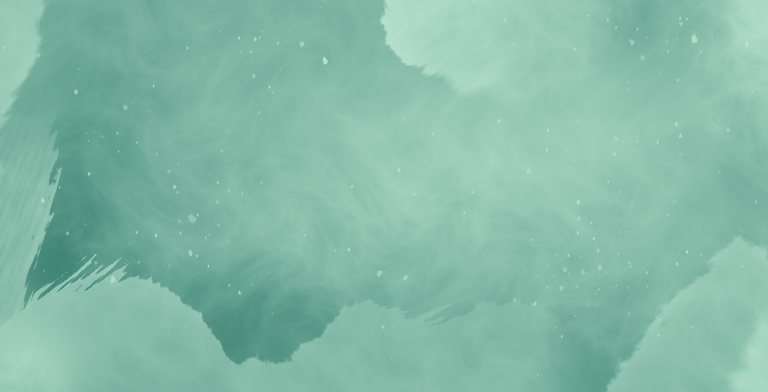
Reproduce this background procedurally as a Shadertoy shader.

```glsl
// Layered green watercolour: soft washes set a tone field, torn paint
// shapes with dry-bristle edges overlap it, and clustered spatter sits on
// top. One scalar tone is mapped to colour; cellular noise adds the grain.

const vec3 DEEP_GREEN = vec3(0.25, 0.52, 0.46);
const vec3 PALE_MINT = vec3(0.76, 0.92, 0.84);
const float BASE_TONE = 0.45;
const float GRAIN = 0.20;        // mottling inside the paint
const float EDGE_TEAR = 0.07;    // raggedness of shape borders
const float RIM_LIGHT = 0.06;    // pigment line along torn borders
const float SPATTER_TONE = 0.92;

vec2 hash2(vec2 p) {
    vec3 q = fract(vec3(p.xyx) * vec3(0.1031, 0.1030, 0.0973));
    q += dot(q, q.yzx + 33.33);
    return fract((q.xx + q.yz) * q.zy);
}

// Distance to the nearest jittered cell point
float cellular(vec2 p) {
    vec2 cell = floor(p), f = fract(p);
    float nearest = 2.0;
    for (int y = -1; y <= 1; y++)
        for (int x = -1; x <= 1; x++) {
            vec2 o = vec2(x, y);
            vec2 r = o + hash2(cell + o + 50.0) - f;
            nearest = min(nearest, dot(r, r));
        }
    return sqrt(nearest);
}

// Layered cellular grain, roughly centred on zero
float mottle(vec2 p) {
    float sum = 0.0, amp = 0.5;
    vec2 q = p * 7.0;
    for (int i = 0; i < 4; i++) {
        q += 0.3 * sin(q.yx * 1.7 + vec2(0.0, 2.0));
        sum += amp * (cellular(q) - 0.48);
        q = mat2(1.7, 1.3, -1.3, 1.7) * q + 3.7;
        amp *= 0.6;
    }
    return sum;
}

// Thin streaks running along a direction
float bristle(vec2 p, vec2 dir) {
    dir = normalize(dir);
    vec2 q = vec2(dot(p, dir) * 7.0, dot(p, vec2(-dir.y, dir.x)) * 75.0);
    return cellular(q) - 0.48;
}

float wash(vec2 p, vec2 centre, vec2 radius) {
    vec2 q = (p - centre) / radius;
    return exp(-dot(q, q));
}

// Lay paint where d > 0, with a lighter rim just inside the border
float paint(float tone, float layerTone, float d, float soft, float opacity) {
    float rim = RIM_LIGHT * exp(-max(d, 0.0) * 30.0);
    return mix(tone, layerTone + rim, opacity * smoothstep(-soft, soft, d));
}

// How likely a droplet is at each place
float spatterDensity(vec2 p) {
    return 0.03 + 0.60 * wash(p, vec2(1.55, 0.32), vec2(0.18, 0.14))
        + 0.40 * wash(p, vec2(0.30, 0.66), vec2(0.10, 0.07))
        + 0.40 * wash(p, vec2(0.53, 0.41), vec2(0.14, 0.10))
        + 0.30 * wash(p, vec2(0.68, 0.88), vec2(0.12, 0.10))
        + 0.40 * wash(p, vec2(1.68, 0.66), vec2(0.14, 0.07))
        + 0.40 * wash(p, vec2(1.65, 0.90), vec2(0.16, 0.06))
        + 0.50 * wash(p, vec2(0.27, 0.32), vec2(0.06, 0.04));
}

float spatter(vec2 p, float pixel) {
    float cover = 0.0, scale = 15.0;
    for (int i = 0; i < 3; i++) {
        vec2 q = p * scale + float(i) * 17.0, cell = floor(q);
        vec2 place = hash2(cell), trait = hash2(cell + 91.0);
        vec2 r = fract(q) - mix(vec2(0.27), vec2(0.73), place);
        r.x *= 1.0 + 0.6 * trait.y;
        r += 0.025 * sin(r.yx * 22.0 + trait * 6.0);
        float radius = mix(0.05, 0.17, trait.x * trait.x);
        float d = (length(r) - radius) / scale;
        vec2 home = (cell + 0.5 - float(i) * 17.0) / scale;
        float present = step(hash2(cell + 37.0).x, 0.6 * spatterDensity(home));
        cover = max(cover, present * mix(0.4, 0.95, trait.y) * smoothstep(pixel, -pixel, d));
        scale *= 1.6;
    }
    return cover;
}

void mainImage(out vec4 fragColor, in vec2 fragCoord) {
    vec2 p = fragCoord / iResolution.y;
    float pixel = 1.0 / iResolution.y;
    float grain = mottle(p), tear = EDGE_TEAR * grain;
    float soft = max(0.006, pixel);

    // Background washes
    vec2 w = p + 0.08 * grain;
    float tone = BASE_TONE
        + 0.24 * wash(w, vec2(1.42, 0.62), vec2(0.55, 0.30))
        + 0.12 * wash(w, vec2(0.94, 0.52), vec2(0.35, 0.25))
        - 0.28 * wash(w, vec2(0.14, 0.40), vec2(0.22, 0.28))
        - 0.32 * wash(w, vec2(0.58, 0.13), vec2(0.33, 0.16))
        - 0.15 * wash(w, vec2(0.12, 0.30), vec2(0.10, 0.12))
        - 0.22 * wash(w, vec2(1.53, 0.04), vec2(0.22, 0.13))
        - 0.09 * wash(w, vec2(1.62, 0.90), vec2(0.20, 0.12))
        - 0.12 * wash(w, vec2(1.90, 0.56), vec2(0.13, 0.12))
        - 0.08 * wash(w, vec2(0.24, 0.80), vec2(0.16, 0.25))
        + 0.36 * wash(w, vec2(1.95, 0.93), vec2(0.15, 0.22));

    // Pale cloud at the top: crisp on the left, dissolving to the right
    float cloud = (1.0 - length((p - vec2(1.245, 0.95)) / vec2(0.26, 0.18))) * 0.18;
    float melt = smoothstep(1.05, 1.50, p.x);
    tone = paint(tone, 0.82 - 0.12 * melt, cloud + tear, mix(soft, 0.12, melt), 0.95);

    // Left margin: streaked strip below, pale flake above
    float streak = bristle(p, vec2(0.35, 1.0));
    float strip = 0.09 + 0.06 * smoothstep(0.30, 0.55, p.y) - p.x;
    float stripFade = 1.0 - smoothstep(0.50, 0.78, p.y);
    tone = paint(tone, 0.55 + 0.15 * streak, strip + tear + 0.05 * streak, soft, stripFade);
    float flake = 0.13 * smoothstep(0.58, 1.0, p.y) - p.x - 0.008;
    tone = paint(tone, 0.68, flake + tear, 0.014, 0.95);

    // Lower hills with dry-brush crests
    float sweep = bristle(p, vec2(1.0, 0.85));
    float leftHill = 0.32 - 2.2 * (p.x - 0.27) * (p.x - 0.27) - p.y
        + 0.20 * sweep * wash(p, vec2(0.21, 0.33), vec2(0.13, 0.10));
    tone = paint(tone, 0.48 + 0.5 * p.y, leftHill + tear, soft, 0.95);
    float midHill = 0.06 + 0.16 * smoothstep(0.58, 0.95, p.x)
        + 0.025 * cos(18.5 * (p.x - 0.93)) - p.y
        + 0.12 * bristle(p, vec2(1.0, 0.35)) * wash(p, vec2(1.08, 0.20), vec2(0.10, 0.05));
    float midFade = smoothstep(0.56, 0.62, p.x) * (1.0 - smoothstep(1.28, 1.56, p.x));
    tone = paint(tone, 0.52, midHill + tear, soft, midFade);
    tone += 0.26 * wash(w, vec2(0.07, 0.05), vec2(0.13, 0.12));

    // Right peak and the pale corner in front of it
    float peak = (0.437 - 1.25 * abs(p.x - 1.89) - p.y) * 0.6;
    tone = paint(tone, 0.58 + 0.3 * p.y, peak + tear, soft * 1.5, 0.9);
    float corner = p.x - 1.87 - 0.35 * p.y;
    tone = paint(tone, 0.78, corner + tear, 0.03, smoothstep(0.26, 0.16, p.y));

    // Grain, droplets and colour
    tone += GRAIN * grain;
    tone = mix(tone, SPATTER_TONE, spatter(p, pixel));
    fragColor = vec4(mix(DEEP_GREEN, PALE_MINT, clamp(tone, 0.0, 1.0)), 1.0);
}
```
